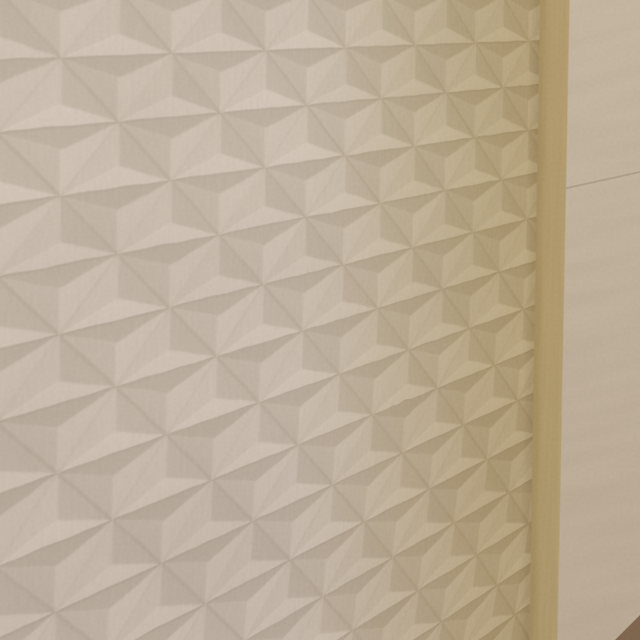
Reproduce this pattern procedurally as a Shadertoy shader.

```glsl
// Relief wall of three-sided pyramids receding towards a wooden post and a plain panel.

#define WALL_ORIGIN vec2(0.0950, 0.0911)  // lattice node at the upper left, y down
#define COLUMN_STEP vec2(0.0993, 0.0008)  // one half-repeat across
#define ROW_STEP    vec2(-0.0007, 0.2161) // one full repeat down
#define RECESSION   0.0464                // perspective shrink per column
#define LENS_BEND   vec2(0.080, -0.030)   // distortion growing to the lower right
#define RIDGE_SHARP 60.0
#define CREASE      0.040
#define RELIEF      1.08
#define WALL_PALE   vec3(0.776, 0.726, 0.668)
#define WALL_WARM   vec3(0.695, 0.622, 0.470)
#define POST_COLOR  vec3(0.684, 0.598, 0.425)
#define PANEL_COLOR vec3(0.765, 0.708, 0.625)

float hash(vec2 p) {
    p = fract(p * vec2(0.1031, 0.1137));
    p += dot(p, p.yx + 33.33);
    return fract((p.x + p.y) * p.x * 17.0);
}

vec2 gradientAt(vec2 cell) {
    float angle = 6.2832 * hash(cell + 57.0);
    return vec2(cos(angle), sin(angle));
}

float gradientNoise(vec2 p) {
    vec2 i = floor(p), f = fract(p);
    vec2 u = f * f * f * (f * (f * 6.0 - 15.0) + 10.0);
    vec2 e = vec2(1.0, 0.0);
    float low  = mix(dot(gradientAt(i), f), dot(gradientAt(i + e), f - e), u.x);
    float high = mix(dot(gradientAt(i + e.yx), f - e.yx),
                     dot(gradientAt(i + 1.0), f - 1.0), u.x);
    return mix(low, high, u.y);
}

// Undo lens and perspective: returns (column, row) on the wall
vec2 wallPosition(vec2 p) {
    p += LENS_BEND * p.x * p.y * p.y * p.y;
    mat2 basis = mat2(COLUMN_STEP - RECESSION * p, ROW_STEP);
    return inverse(basis) * (p - WALL_ORIGIN);
}

// Light on the pyramids; facets are ordered rising edge, falling edge, level edge
float reliefShade(vec2 wall) {
    float row = 2.0 * wall.y;
    vec2 skew = vec2(0.5 * (wall.x - row), row);
    vec2 f = fract(skew);
    bool pointsUp = f.x + f.y > 1.0;
    vec3 bary = pointsUp ? vec3(f.x + f.y - 1.0, 1.0 - f)
                         : vec3(1.0 - f.x - f.y, f);
    vec3 facetLight = pointsUp ? vec3(0.012, -0.022, 0.032)
                               : vec3(0.020, -0.012, -0.036);
    vec3 creaseLight = vec3(0.004, -0.040, -0.050);

    // Soft choice of the nearest edge rounds the ridges
    vec3 weight = exp(-RIDGE_SHARP * bary);
    weight /= weight.x + weight.y + weight.z;
    float height = min(bary.x, min(bary.y, bary.z));
    float ridge = 1.0 - max(weight.x, max(weight.y, weight.z));
    float tint = 0.012 * (hash(floor(skew) + (pointsUp ? 71.0 : 20.0)) - 0.5);
    float face = dot(weight, facetLight) + tint + 0.02 * (height - 0.15) + 0.022 * ridge;
    return mix(dot(weight, creaseLight), face, smoothstep(0.0, CREASE, height));
}

vec3 wallColor(vec2 p) {
    vec2 wall = wallPosition(p);
    // Slightly uneven moulding, with one small crumpled patch
    vec2 toPatch = (p - vec2(0.635, 0.637)) * vec2(20.0, 50.0);
    wall += 0.010 * vec2(gradientNoise(wall * 2.3), gradientNoise(wall * 2.3 + 40.0));
    wall.y += 0.03 * exp(-dot(toPatch, toPatch)) * gradientNoise(p * 60.0);

    vec3 color = mix(WALL_PALE, WALL_WARM, smoothstep(0.42, 0.88, p.x));
    color -= vec3(0.026, 0.030, 0.026) * smoothstep(0.2, 1.0, p.y);
    color += RELIEF * reliefShade(wall) * vec3(1.0, 1.05, 1.12);
    color += 0.014 * gradientNoise(p * 4.0);
    color += 0.010 * gradientNoise(wall * vec2(14.0, 7.0));
    return color;
}

vec3 postColor(vec2 p, float across) {
    vec3 color = POST_COLOR + vec3(0.012, 0.01, 0.005) * (1.0 - 2.0 * p.y);
    color -= 0.048 * (1.0 - smoothstep(0.0, 0.4, across));
    color += 0.012 * smoothstep(0.8, 1.0, across);
    return color + 0.014 * gradientNoise(vec2(across * 9.0, p.y * 7.0));
}

vec3 panelColor(vec2 p, float pixel) {
    vec3 color = PANEL_COLOR - vec3(0.040, 0.047, 0.047) * p.y;
    float slope = p.y + 0.22 * (p.x - 0.885);
    color += 0.016 * gradientNoise(vec2(p.x * 6.0, slope * 42.0));
    // Fine seam between boards
    float seam = abs(slope - 0.294);
    color -= 0.085 * (1.0 - smoothstep(0.0003, 0.0003 + 1.5 * pixel, seam));
    // Floor showing in the lower corner
    float floorEdge = smoothstep(-pixel, pixel, p.x + p.y - 1.961);
    return mix(color, vec3(0.50, 0.40, 0.31), floorEdge);
}

void mainImage(out vec4 fragColor, in vec2 fragCoord) {
    vec2 p = fragCoord / iResolution.xy;
    p.y = 1.0 - p.y;
    float pixel = 1.0 / min(iResolution.x, iResolution.y);

    float postLeft  = mix(0.844, 0.827, p.y);
    float postRight = mix(0.890, 0.871, p.y);
    float across = (p.x - postLeft) / (postRight - postLeft);

    vec3 color = wallColor(p);
    color -= 0.05 * smoothstep(postLeft - 0.020, postLeft, p.x);
    color = mix(color, postColor(p, across), smoothstep(-pixel, pixel, p.x - postLeft));
    color = mix(color, panelColor(p, pixel), smoothstep(-pixel, pixel, p.x - postRight));
    color += 0.012 * gradientNoise(p * 190.0);
    fragColor = vec4(color, 1.0);
}
```
